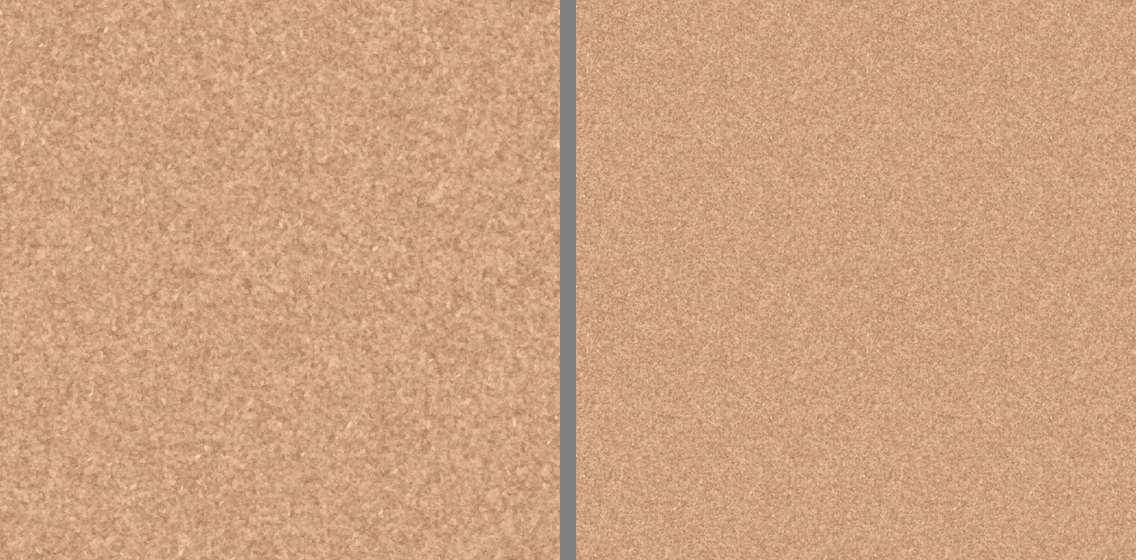
Left, the tile; right, the same tile 2 across and 2 down.
Reproduce this texture procedurally as a Shadertoy shader.

```glsl
// Fine pressed cork: small soft tan grains, dark crevices and sparse pale flecks.
#define CORK_COLOR vec3(0.833, 0.658, 0.526)
#define TONE_TINT vec3(0.98, 1.03, 1.04)
#define PALE_COLOR vec3(0.96, 0.85, 0.70)
#define DARK_COLOR vec3(0.61, 0.49, 0.39)
#define GRAINS 144.0
#define CHIPS 92.0
#define DUST 256.0
#define FLECKS 36.0
#define GRAIN_CONTRAST 0.105
#define CHIP_CONTRAST 0.068
#define DUST_CONTRAST 0.085
#define CREVICE_DEPTH 0.085

// Integer hash of a cell that wraps every n cells; four values in 0..1
vec4 hashCell(vec2 cell, float n, uint seed) {
    uvec2 c = uvec2(mod(cell, n));
    uvec4 v = uvec4(c.x, c.y, seed, c.x + c.y * 4096u) * 1664525u + 1013904223u;
    v += v.yzxy * v.wxyz;
    v ^= v >> 16u;
    v += v.yzxy * v.wxyz;
    v ^= v >> 15u;
    return vec4(v & 65535u) / 65535.0;
}

// Wrapping value noise with n cells across the canvas
float noise(vec2 uv, float n, uint seed) {
    vec2 p = uv * n, cell = floor(p), f = p - cell;
    f = f * f * (3.0 - 2.0 * f);
    float a = hashCell(cell, n, seed).x;
    float b = hashCell(cell + vec2(1, 0), n, seed).x;
    float c = hashCell(cell + vec2(0, 1), n, seed).x;
    float d = hashCell(cell + vec2(1, 1), n, seed).x;
    return mix(mix(a, b, f.x), mix(c, d, f.x), f.y);
}

vec2 rotate(vec2 p, float angle) {
    float c = cos(angle), s = sin(angle);
    return vec2(c * p.x + s * p.y, c * p.y - s * p.x);
}

// Soft cells, each stretched along its own axis: x = tone, y = closeness to a border
vec2 grains(vec2 uv, float n, uint seed) {
    vec2 p = uv * n, cell = floor(p);
    float nearest = 9.0, second = 9.0, toneSum = 0.0, weightSum = 0.0;
    for (int j = -2; j <= 2; j++)
    for (int i = -2; i <= 2; i++) {
        vec2 c = cell + vec2(i, j);
        vec4 h = hashCell(c, n, seed);
        vec2 q = rotate(p - c - h.xy, h.z * 3.1416) * vec2(0.75, 1.35);
        float d = length(q);
        float weight = exp(-12.0 * d * d);
        toneSum += weight * (h.w - 0.5);
        weightSum += weight;
        second = min(second, max(nearest, d));
        nearest = min(nearest, d);
    }
    float border = 1.0 - smoothstep(0.0, 0.4, second - nearest);
    return vec2(toneSum / max(weightSum, 1e-9), border);
}

// Sparse slanted slivers with ragged outlines; returns coverage
float flecks(vec2 uv, float n, float share, uint seed) {
    vec2 p = uv * n, cell = floor(p);
    float ragged = 0.6 * (noise(uv, 200.0, seed + 7u) - 0.5);
    float cover = 0.0;
    for (int j = -1; j <= 1; j++)
    for (int i = -1; i <= 1; i++) {
        vec2 c = cell + vec2(i, j);
        vec4 h = hashCell(c, n, seed);
        vec4 shape = hashCell(c, n, seed + 1u);
        vec2 size = vec2(mix(0.12, 0.27, shape.y), mix(0.07, 0.13, shape.z));
        vec2 q = rotate(p - c - h.xy, 0.5 + 1.5 * shape.x) / size;
        float sliver = 1.0 - smoothstep(0.5, 1.35, length(q) + ragged);
        cover = max(cover, sliver * step(h.z, share) * mix(0.4, 0.9, h.w));
    }
    return cover;
}

void mainImage(out vec4 fragColor, in vec2 fragCoord) {
    vec2 uv = fragCoord / iResolution.xy;

    // Bend the grain outlines slightly
    vec2 bend = vec2(noise(uv, 170.0, 11u), noise(uv, 170.0, 12u)) - 0.5;
    vec2 bent = uv + bend * 0.004;

    // Brightness from grains, larger chips, dust and faint mottling
    vec2 grain = grains(bent, GRAINS, 21u);
    vec2 chip = grains(bent, CHIPS, 31u);
    float dust = noise(uv, DUST, 41u);
    float tone = GRAIN_CONTRAST * grain.x + CHIP_CONTRAST * chip.x;
    tone += DUST_CONTRAST * (dust - 0.5);
    tone += 0.014 * (noise(uv, 28.0, 51u) - 0.5);

    // Short dark crevices between grains
    float broken = smoothstep(0.25, 0.85, noise(uv, 150.0, 61u));
    tone -= CREVICE_DEPTH * broken * max(0.7 * grain.y, chip.y);

    vec3 color = CORK_COLOR + tone * TONE_TINT;
    color.r += 0.012 * (noise(uv, 90.0, 71u) - 0.5);

    // Scattered dark bits and pale slivers
    color = mix(color, DARK_COLOR, 0.6 * flecks(uv, FLECKS + 20.0, 0.06, 81u));
    color = mix(color, PALE_COLOR, flecks(uv, FLECKS, 0.08, 91u));

    fragColor = vec4(clamp(color, 0.0, 1.0), 1.0);
}
```
